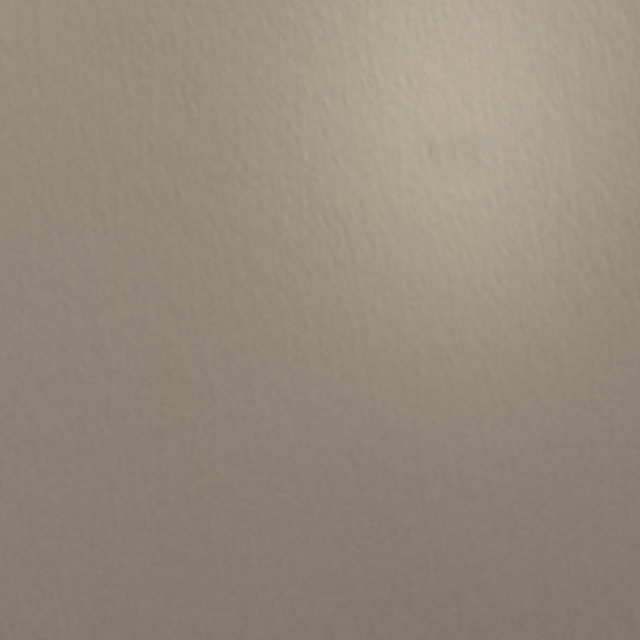
Reproduce this texture procedurally as a three.js fragment shader.

```glsl
// Draws a satin taupe wall with a soft sheen and fine, steeply slanted grain.
varying vec2 vUv;

const vec3 TAUPE = vec3(0.582, 0.548, 0.490);
const vec3 VIOLET_TINT = vec3(0.006, -0.003, 0.012);

float hash(vec2 p) {
  return fract(sin(dot(p, vec2(127.1, 311.7))) * 43758.5453);
}

float valueNoise(vec2 p) {
  vec2 cell = floor(p);
  vec2 f = fract(p);
  f = f * f * (3.0 - 2.0 * f);
  float low = mix(hash(cell), hash(cell + vec2(1.0, 0.0)), f.x);
  float high = mix(hash(cell + vec2(0.0, 1.0)), hash(cell + vec2(1.0, 1.0)), f.x);
  return mix(low, high, f.y);
}

float fbm(vec2 p) {
  float sum = 0.0;
  float weight = 0.5;
  for (int i = 0; i < 3; i++) {
    sum += weight * valueNoise(p);
    p = mat2(0.8, 0.6, -0.6, 0.8) * p * 2.0 + 17.3;
    weight *= 0.5;
  }
  return sum / 0.875;
}

vec2 rotate(vec2 p, float angle) {
  float c = cos(angle);
  float s = sin(angle);
  return vec2(c * p.x + s * p.y, c * p.y - s * p.x);
}

// Soft elliptical spot: 1 at the centre, fading outwards
float spot(vec2 p, vec2 centre, vec2 radius) {
  vec2 d = (p - centre) / radius;
  return exp(-dot(d, d));
}

// Raised grain, lit from one side
float embossedGrain(vec2 p, vec2 frequency, float angle) {
  vec2 q = rotate(p, angle) * frequency;
  return valueNoise(q) - valueNoise(q + vec2(0.8, 0.25));
}

void main() {
  // Broad lighting and sheen
  float sheen = spot(vUv, vec2(0.72, 0.83), vec2(0.27, 0.38));
  float tone = 0.882 + 0.145 * vUv.y - 0.02 * vUv.x + 0.235 * sheen;
  tone += 0.02 * (fbm(vUv * 5.0) - 0.5);

  // Slanted grain, strongest where the light grazes the surface
  vec2 warped = vUv + 0.006 * vec2(fbm(vUv * 22.0), fbm(vUv * 22.0 + 40.0));
  float grazing = smoothstep(0.25, 0.75, vUv.y) * (0.3 + 0.7 * smoothstep(0.05, 0.5, vUv.x));
  float streaks = embossedGrain(warped, vec2(115.0, 42.0), 0.22)
                + 0.7 * embossedGrain(warped + 3.7, vec2(180.0, 75.0), 0.3);
  tone += streaks * mix(0.010, 0.037, grazing);

  // Fine even speckle
  tone += 0.028 * (valueNoise(vUv * 150.0) - 0.5) + 0.024 * (valueNoise(vUv * 230.0 + 9.0) - 0.5);

  // Small dent with a faint smudge beside it
  tone -= 0.08 * spot(vUv, vec2(0.673, 0.768), vec2(0.004, 0.012));
  tone -= 0.04 * spot(vUv, vec2(0.715, 0.765), vec2(0.05, 0.03));
  tone += 0.02 * spot(vUv, vec2(0.715, 0.705), vec2(0.035, 0.015));

  // Faint drifts of hue
  float hueDrift = fbm(vUv * vec2(4.0, 3.0) + 8.0) - 0.5;
  float coolCorner = spot(vUv, vec2(0.0, 0.05), vec2(0.2, 0.3));
  vec3 colour = TAUPE * tone + VIOLET_TINT * (1.4 * hueDrift + 1.5 * coolCorner);

  gl_FragColor = vec4(colour, 1.0);
}
```
